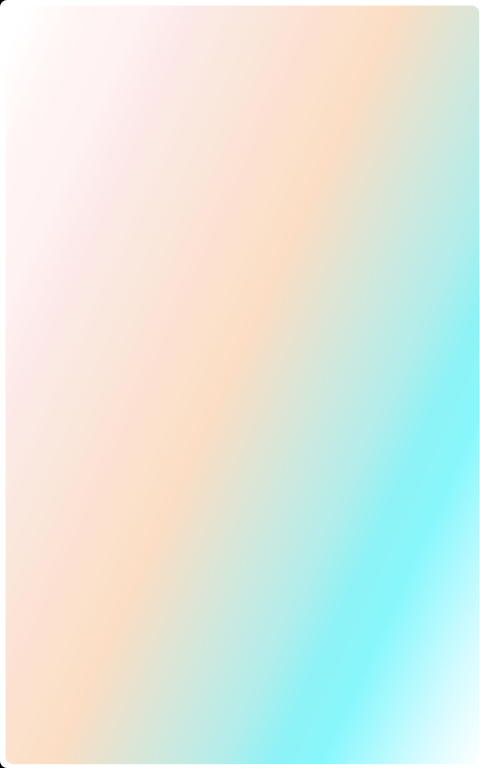
This background is drawn by a Shadertoy shader. Its source:

```glsl
// A pastel diagonal sweep from white through pink, peach and aqua back to white,
// made from one slanted linear coordinate and a list of colour stops.
// Rounded box distances cut the panel, its white card and the dark card corners.

const float ACROSS = 0.578;          // weight of x against y in the sweep
const float RIGHT_MARGIN = 0.001;    // all frame lengths are in canvas heights
const float LEFT_MARGIN = 0.0072;
const float TOP_MARGIN = 0.0072;
const float BOTTOM_MARGIN = 0.0050;
const float PANEL_RADIUS = 0.0100;
const float CARD_RADIUS = 0.0095;
const float CARD_OVERHANG = 0.0200;  // card runs past the right side
const vec3 CARD_COLOR = vec3(1.0);
const vec3 BACK_COLOR = vec3(0.0);

const int STOPS = 14;
const float POSITION[STOPS] = float[STOPS](
    0.035, 0.100, 0.175, 0.229, 0.307, 0.391, 0.439,
    0.484, 0.608, 0.686, 0.746, 0.806, 0.920, 1.000);
const vec3 COLOR[STOPS] = vec3[STOPS](
    vec3(1.000, 1.000, 1.000), // white
    vec3(1.000, 0.962, 0.957),
    vec3(0.998, 0.948, 0.948),
    vec3(0.990, 0.915, 0.914), // pink
    vec3(0.980, 0.910, 0.870),
    vec3(0.990, 0.882, 0.822),
    vec3(0.986, 0.884, 0.795),
    vec3(0.984, 0.868, 0.768), // peach
    vec3(0.810, 0.910, 0.870), // sage
    vec3(0.700, 0.930, 0.920),
    vec3(0.560, 0.950, 0.965), // aqua
    vec3(0.530, 0.970, 0.990),
    vec3(0.830, 0.985, 1.000),
    vec3(1.000, 1.000, 1.000));

// Piecewise linear blend through the stops
vec3 sweepColor(float t) {
    vec3 color = COLOR[0];
    for (int i = 1; i < STOPS; i++) {
        float span = POSITION[i] - POSITION[i - 1];
        color = mix(color, COLOR[i], clamp((t - POSITION[i - 1]) / span, 0.0, 1.0));
    }
    return color;
}

// Signed distance to a rounded box given by two corners
float roundedBox(vec2 p, vec2 low, vec2 high, float radius) {
    vec2 q = abs(p - 0.5 * (low + high)) - 0.5 * (high - low) + radius;
    return length(max(q, 0.0)) + min(max(q.x, q.y), 0.0) - radius;
}

// Coverage with an edge one pixel wide
float coverage(float distance) {
    return clamp(0.5 - distance * iResolution.y, 0.0, 1.0);
}

void mainImage(out vec4 fragColor, in vec2 fragCoord) {
    vec2 uv = fragCoord / iResolution.xy;
    vec2 p = fragCoord / iResolution.y;
    float aspect = iResolution.x / iResolution.y;

    // Diagonal sweep, starting at the upper left
    vec3 sweep = sweepColor(mix(1.0 - uv.y, uv.x, ACROSS));

    // Frame layers
    float card = roundedBox(p, vec2(0.0), vec2(aspect + CARD_OVERHANG, 1.0), CARD_RADIUS);
    float panel = roundedBox(p, vec2(LEFT_MARGIN, BOTTOM_MARGIN),
        vec2(aspect - RIGHT_MARGIN, 1.0 - TOP_MARGIN), PANEL_RADIUS);

    vec3 color = mix(BACK_COLOR, CARD_COLOR, coverage(card));
    color = mix(color, sweep, coverage(panel));
    fragColor = vec4(color, 1.0);
}
```
